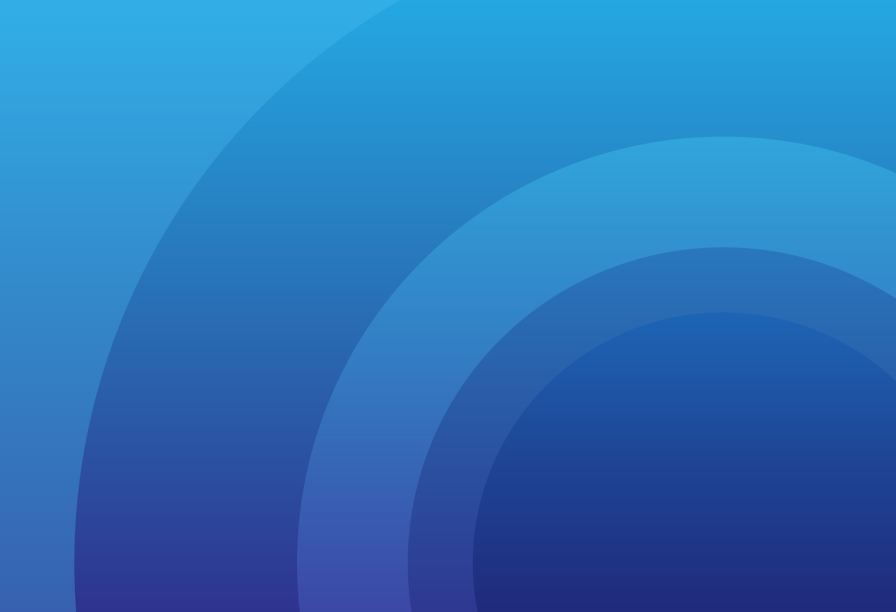
Give the GLSL for this background, as a Shadertoy shader.

```glsl
#define CENTRE vec2(0.8073, 0.0802)
#define OUTER_RADIUS 1.0605
#define BRIGHT_RADIUS 0.6966
#define INNER_RADIUS 0.5157
#define CORE_RADIUS 0.4094
#define EDGE_PIXELS 0.75

// Vertical three-stop gradient from height 0 up to top
vec3 gradient(float y, float middle, float top, vec3 low, vec3 mid, vec3 high) {
    vec3 lower = mix(low, mid, clamp(y / middle, 0.0, 1.0));
    return mix(lower, high, clamp((y - middle) / (top - middle), 0.0, 1.0));
}

// Antialiased disc coverage
float disc(float dist, float radius) {
    float edge = EDGE_PIXELS / iResolution.y;
    return 1.0 - smoothstep(-edge, edge, dist - radius);
}

void mainImage(out vec4 fragColor, in vec2 fragCoord) {
    vec2 uv = fragCoord / iResolution.xy;
    float aspect = iResolution.x / iResolution.y;
    float dist = length((uv - CENTRE) * vec2(aspect, 1.0));
    float y = uv.y;

    // One gradient for each layer
    vec3 sky = gradient(y, 0.50, 1.0,
        vec3(0.215, 0.38, 0.69), vec3(0.20, 0.53, 0.79), vec3(0.195, 0.685, 0.905));
    vec3 outerBlue = gradient(y, 0.60, 1.0,
        vec3(0.18, 0.20, 0.56), vec3(0.155, 0.48, 0.745), vec3(0.14, 0.66, 0.885));
    vec3 brightBlue = gradient(y, 0.40, 0.78,
        vec3(0.235, 0.28, 0.65), vec3(0.20, 0.48, 0.76), vec3(0.19, 0.65, 0.865));
    vec3 innerBlue = gradient(y, 0.30, 0.60,
        vec3(0.18, 0.22, 0.57), vec3(0.165, 0.34, 0.64), vec3(0.16, 0.47, 0.745));
    vec3 coreNavy = gradient(y, 0.25, 0.49,
        vec3(0.125, 0.165, 0.485), vec3(0.12, 0.27, 0.585), vec3(0.115, 0.395, 0.71));

    // Concentric discs, largest first
    vec3 color = mix(sky, outerBlue, disc(dist, OUTER_RADIUS));
    color = mix(color, brightBlue, disc(dist, BRIGHT_RADIUS));
    color = mix(color, innerBlue, disc(dist, INNER_RADIUS));
    color = mix(color, coreNavy, disc(dist, CORE_RADIUS));

    fragColor = vec4(color, 1.0);
}
```
